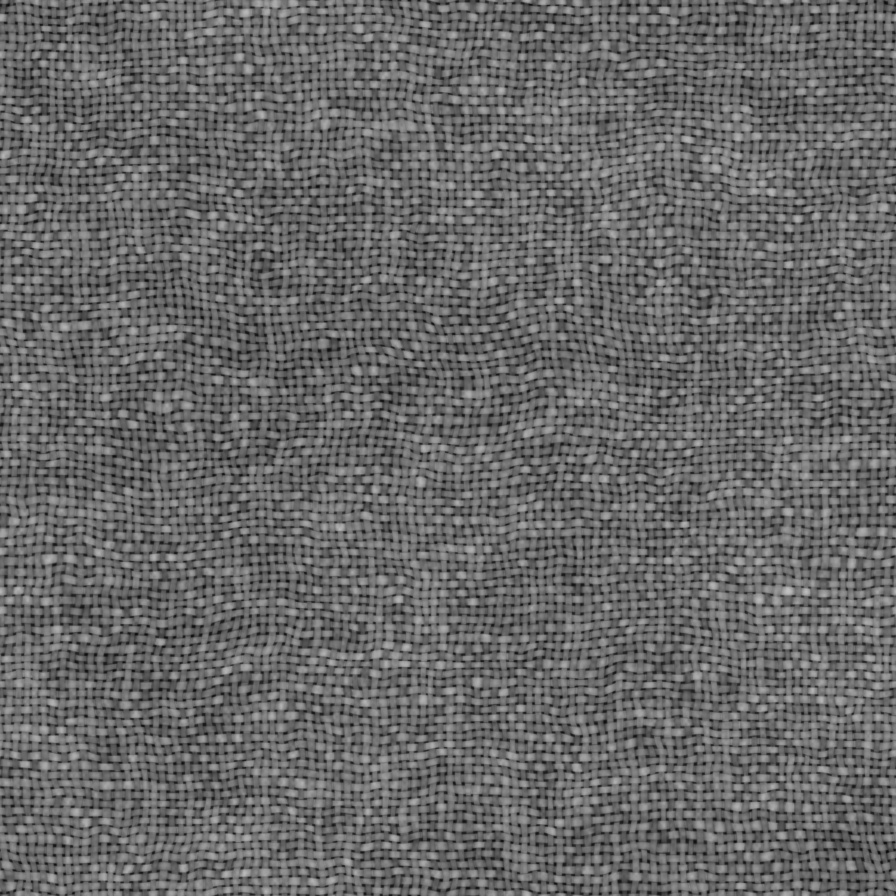
Write a Shadertoy shader that draws this texture.

```glsl
// Grey plain-weave cloth: warp and weft threads cross over and under in a checkerboard.
// Periodic noise bends the threads, varies their width and tone, and adds fibres;
// faint staggered patches and broad blotches give the cloth its uneven wear.

const float PI = 3.14159265;
const vec2 THREADS = vec2(98.0, 98.0);

float hash(vec2 p) {
    vec3 q = fract(p.xyx * 0.1031);
    q += dot(q, q.yzx + 33.33);
    return fract((q.x + q.y) * q.z);
}

// Value noise with n cells across the canvas, wrapping at its borders
float noise(vec2 uv, vec2 n) {
    vec2 p = uv * n, i = floor(p), f = fract(p);
    f = f * f * (3.0 - 2.0 * f);
    vec2 a = mod(i, n), b = mod(i + 1.0, n);
    return mix(mix(hash(a), hash(vec2(b.x, a.y)), f.x),
               mix(hash(vec2(a.x, b.y)), hash(b), f.x), f.y);
}

// Broad wear: soft blotches plus patches with ragged, staggered borders
float wear(vec2 uv) {
    float blotch = 0.6 * noise(uv, vec2(5.0)) + 0.4 * noise(uv + 0.31, vec2(14.0)) - 0.5;
    vec2 ragged = uv + 0.02 * (noise(uv, vec2(30.0)) - 0.5);
    float column = floor(ragged.x * 4.0 + 0.65);
    float row = floor(ragged.y * 4.0 + hash(vec2(mod(column, 4.0), 7.0)));
    float patchTone = hash(mod(vec2(column, row), 4.0) + 19.0) - 0.5;
    return 0.085 * blotch + 0.03 * patchTone;
}

float cloth(vec2 uv) {
    // Bend the thread grid
    vec2 sway = vec2(noise(uv, vec2(6.0, 9.0)), noise(uv + 0.37, vec2(9.0, 6.0))) - 0.5;
    vec2 wobble = vec2(noise(uv, vec2(45.0)), noise(uv + 0.53, vec2(45.0))) - 0.5;
    vec2 p = uv * THREADS + 1.6 * sway + 0.55 * wobble;
    vec2 id = mod(floor(p), THREADS);
    vec2 q = fract(p) - 0.5;

    // x holds the warp (vertical), y the weft (horizontal)
    float side = mod(id.x + id.y, 2.0) < 0.5 ? 1.0 : -1.0;
    vec2 lift = side * vec2(cos(PI * q.y), -cos(PI * q.x));
    vec2 slub = vec2(noise(vec2(id.x / THREADS.x, uv.y), vec2(THREADS.x, 34.0)),
                     noise(vec2(uv.x, id.y / THREADS.y), vec2(34.0, THREADS.y)));
    vec2 halfWidth = vec2(0.32, 0.37) + 0.11 * (slub - 0.5);
    vec2 cover = 1.0 - smoothstep(halfWidth - 0.10, halfWidth + 0.10, abs(q));

    // Rounded threads, brighter where they rise to the surface
    vec2 tone = vec2(0.37, 0.43) + vec2(0.08, 0.13) * lift
              - 0.45 * q * q + 0.15 * (slub - 0.5);
    float knot = hash(id + 3.0) - 0.5;
    tone += 0.09 * knot;

    // Dark gaps, then the lower thread, then the upper one
    float shade = 0.11;
    if (side > 0.0) {
        shade = mix(shade, tone.y, cover.y);
        shade = mix(shade, tone.x, cover.x);
    } else {
        shade = mix(shade, tone.x, cover.x);
        shade = mix(shade, tone.y, cover.y);
    }

    // Fine fibres
    float fibre = noise(uv, vec2(290.0, 230.0)) - 0.5;
    return shade + 0.11 * fibre + wear(uv);
}

void mainImage(out vec4 fragColor, in vec2 fragCoord) {
    // Average four samples to smooth the thread edges
    float shade = 0.0;
    for (int k = 0; k < 4; k++) {
        vec2 offset = vec2(k % 2, k / 2) * 0.5 - 0.25;
        shade += 0.25 * cloth((fragCoord + offset) / iResolution.xy);
    }
    fragColor = vec4(vec3(clamp(shade, 0.0, 1.0)), 1.0);
}
```
